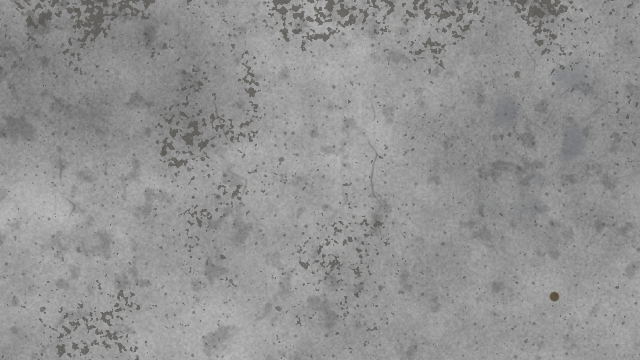
Write a Shadertoy shader that draws this texture.

```glsl
// Weathered grey concrete with clustered grime specks, pits, scratches and hairline cracks.
#define BASE_TONE 0.592
#define CLOUD_CONTRAST 0.25
#define GRAIN_CONTRAST 0.095
#define SPECK_SCALE 95.0
#define SPECK_OPACITY 0.72
#define PIT_OPACITY 0.55
#define CRACK_OPACITY 0.30
#define CRACK_COUNT 4
#define SCRATCH_COUNT 14
#define GRIME_COLOR vec3(0.335, 0.325, 0.305)
#define STAIN_COLOR vec3(0.40, 0.415, 0.445)
#define DISC_COLOR vec3(0.32, 0.27, 0.20)

float hash(vec2 p) {
    vec3 q = fract(vec3(p.xyx) * 0.1031);
    q += dot(q, q.yzx + 33.33);
    return fract((q.x + q.y) * q.z);
}

vec2 hash2(vec2 p) {
    return vec2(hash(p + 17.3), hash(p + 71.9));
}

float noise(vec2 p) {
    vec2 cell = floor(p), f = fract(p);
    f = f * f * (3.0 - 2.0 * f);
    return mix(mix(hash(cell), hash(cell + vec2(1, 0)), f.x),
               mix(hash(cell + vec2(0, 1)), hash(cell + vec2(1, 1)), f.x), f.y);
}

float fbm(vec2 p) {
    float sum = 0.0, weight = 0.533;
    for (int i = 0; i < 4; i++) {
        sum += weight * noise(p);
        p = mat2(1.6, 1.2, -1.2, 1.6) * p + 11.7;
        weight *= 0.5;
    }
    return sum;
}

// Amount of grime: a ragged band along the top and patches toward the left
float grimeDensity(vec2 p) {
    float top = smoothstep(0.78, 1.0, p.y + 0.5 * (fbm(p * 3.0 + 4.0) - 0.5));
    top *= 1.0 - 0.7 * smoothstep(1.45, 1.7, p.x);
    float patches = smoothstep(0.48, 0.72, fbm(p * 3.2 + 27.0));
    patches *= mix(0.8, 0.35, smoothstep(0.5, 1.2, p.x));
    return max(top, patches) * smoothstep(0.28, 0.6, fbm(p * 11.0 + 8.0));
}

// Irregular specks whose threshold falls where grime is dense
float specks(vec2 p, float density) {
    vec2 q = mat2(0.8, 0.6, -0.6, 0.8) * p * SPECK_SCALE;
    float n = 0.65 * noise(q) + 0.35 * noise(q * 2.1 + 40.0);
    float limit = mix(0.86, 0.48, density);
    return smoothstep(limit - 0.05, limit + 0.07, n);
}

// One randomly sized round pit in some of the cells
float pits(vec2 p, float cells, float chance, float maxRadius, float px) {
    vec2 q = p * cells, id = floor(q);
    vec2 center = 0.25 + 0.5 * hash2(id);
    float size = hash(id + 5.7);
    float radius = maxRadius * mix(0.3, 1.0, size * size);
    float d = length(fract(q) - center) / cells;
    d += radius * 0.9 * (noise(p * 140.0) - 0.5);
    return step(hash(id + 9.1), chance) * (1.0 - smoothstep(radius - px, radius + px, d));
}

// Wandering, broken hairlines with a faint halo
float cracks(vec2 p, float px) {
    float ink = 0.0;
    for (int i = 0; i < CRACK_COUNT; i++) {
        float k = float(i);
        vec2 seed = vec2(k * 7.0 + 2.0, 31.0);
        float middle = mix(0.38, 0.68, hash(seed));
        float x = 0.18 + 0.425 * k + 0.3 * (hash(seed + 3.0) - 0.5) * (p.y - middle);
        x += 0.09 * (noise(vec2(p.y * 6.0, k * 9.0)) - 0.5);
        x += 0.03 * (noise(vec2(p.y * 28.0, k * 5.0)) - 0.5);
        float d = abs(p.x - x);
        float span = 1.0 - smoothstep(0.14, 0.25, abs(p.y - middle));
        float strength = smoothstep(0.2, 0.7, noise(vec2(p.y * 19.0, k + 50.0)));
        float line = 1.0 - smoothstep(0.0006, 0.0014 + px, d);
        ink = max(ink, span * strength * (line + 0.3 * exp(-d * 130.0)));
    }
    return ink;
}

// Fine straight scratches gathered around a worn area
float scratches(vec2 p, vec2 center, float px) {
    float ink = 0.0;
    for (int i = 0; i < SCRATCH_COUNT; i++) {
        vec2 seed = vec2(float(i) * 3.0 + 1.0, 83.0);
        vec2 q = p - center - (hash2(seed) - 0.5) * vec2(0.4, 0.35);
        float angle = 3.1416 * hash(seed + 6.0);
        vec2 along = vec2(cos(angle), sin(angle));
        float reach = mix(0.02, 0.09, hash(seed + 13.0));
        float d = length(q - along * clamp(dot(q, along), -reach, reach));
        ink = max(ink, 1.0 - smoothstep(0.0003, 0.001 + px, d));
    }
    return ink * smoothstep(0.25, 0.65, noise(p * 35.0));
}

void mainImage(out vec4 fragColor, in vec2 fragCoord) {
    vec2 p = fragCoord / iResolution.y;
    float px = 1.0 / iResolution.y;

    // Clouded cement, darker across the middle of both sides
    float tone = BASE_TONE + CLOUD_CONTRAST * (fbm(p * 2.3 + 3.0) - 0.5);
    float side = smoothstep(0.2, 0.7, abs(p.x - 0.9));
    tone -= 0.05 * side * exp(-pow((p.y - 0.63) / 0.14, 2.0));
    tone += 0.10 * (fbm(p * 15.0) - 0.5);
    tone += GRAIN_CONTRAST * (0.6 * noise(p * 150.0) + 0.6 * noise(p * 260.0 + 9.0) - 0.6);
    vec3 color = vec3(tone);

    // Soft smudges and a cool worn stain
    float density = grimeDensity(p);
    float smudge = smoothstep(0.58, 0.78, fbm(p * 24.0 + 60.0));
    color -= 0.08 * smudge + 0.025 * density;
    vec2 wornCenter = vec2(1.53, 0.62);
    float worn = exp(-dot(p - wornCenter, p - wornCenter) * 18.0);
    float stain = worn * smoothstep(0.48, 0.68, fbm(p * 10.0 + 90.0));
    color = mix(color, STAIN_COLOR, 0.5 * stain);

    // Surface damage
    color = mix(color, STAIN_COLOR, 0.4 * scratches(p, wornCenter, px));
    color = mix(color, GRIME_COLOR, CRACK_OPACITY * cracks(p, px));
    float pit = max(pits(p, 36.0, 0.42, 0.0042, px), pits(p + 3.0, 12.0, 0.16, 0.008, px));
    color = mix(color, GRIME_COLOR, PIT_OPACITY * pit);
    color = mix(color, GRIME_COLOR, SPECK_OPACITY * specks(p, density));

    // Small rusty disc
    float disc = length(p - vec2(1.54, 0.176)) - 0.013;
    color = mix(color, DISC_COLOR, 0.85 * (1.0 - smoothstep(-px, px, disc)));

    fragColor = vec4(clamp(color, 0.0, 1.0), 1.0);
}
```
